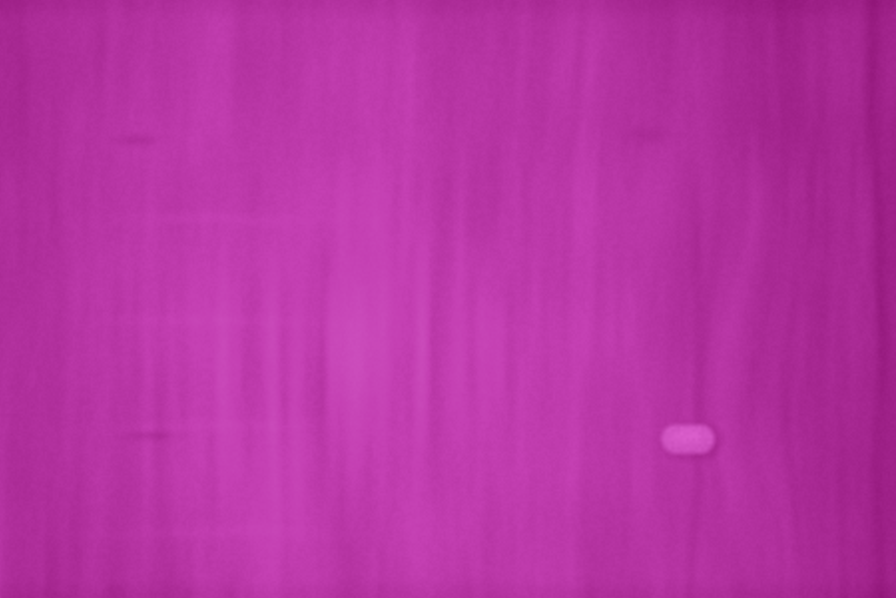
A Shadertoy shader for this texture:

```glsl
// Magenta stained wood with soft vertical grain, a pale glow and a small raised oval plug.

float hash(vec2 p) {
    vec3 q = fract(p.xyx * vec3(0.1031, 0.1030, 0.0973));
    q += dot(q, q.yzx + 33.33);
    return fract((q.x + q.y) * q.z);
}

float noise(vec2 p) {
    vec2 i = floor(p), f = fract(p);
    f = f * f * (3.0 - 2.0 * f);
    return mix(mix(hash(i), hash(i + vec2(1, 0)), f.x),
               mix(hash(i + vec2(0, 1)), hash(i + vec2(1, 1)), f.x), f.y);
}

// Noise centred on zero
float signedNoise(vec2 p) {
    return noise(p + 40.0) - 0.5;
}

// Soft elliptical spot, 1 at its centre
float spot(vec2 p, vec2 centre, vec2 radius) {
    vec2 d = (p - centre) / radius;
    return exp(-dot(d, d));
}

float capsule(vec2 p, float halfLength, float radius) {
    p.x -= clamp(p.x, -halfLength, halfLength);
    return length(p) - radius;
}

// Vertical fibres, wavier towards the right
float woodGrain(vec2 p) {
    float wave = mix(0.015, 0.07, smoothstep(0.8, 1.4, p.x));
    float x = p.x + wave * signedNoise(p * vec2(4.0, 3.0)) - 0.02 * p.y;
    float grain = 0.20 * signedNoise(vec2(x * 9.0, p.y * 1.2));
    grain += 0.20 * signedNoise(vec2(x * 26.0, p.y * 2.0));
    grain += 0.17 * signedNoise(vec2(x * 55.0, p.y * 4.5));
    grain += 0.08 * signedNoise(vec2(x * 85.0, p.y * 16.0));
    return grain;
}

void mainImage(out vec4 fragColor, in vec2 fragCoord) {
    vec2 p = fragCoord / iResolution.y;

    // Broad light falling off towards the edges
    float tone = 0.10 + 0.84 * spot(p, vec2(0.62, 0.42), vec2(0.85, 0.83));
    tone -= 0.24 * smoothstep(1.15, 1.5, p.x);
    tone -= 0.10 * smoothstep(0.2, 0.0, p.x);
    tone -= 0.15 * smoothstep(0.04, 0.0, min(p.y, 1.0 - p.y));

    // Fibres and faint cloudy blotches
    tone += woodGrain(p);
    tone += 0.14 * signedNoise(p * vec2(7.0, 9.0));

    // Bright ripples inside the glow
    float glow = spot(p, vec2(0.56, 0.39), vec2(0.24, 0.20));
    float ripple = noise(vec2(p.x * 48.0 + 0.4 * noise(p * 5.0), p.y * 2.5));
    tone += glow * (0.85 * (ripple - 0.42) + 0.08);
    tone += 0.14 * spot(p, vec2(0.55, 0.41), vec2(0.06, 0.10));

    // Pale cross bands on the left
    for (int i = 0; i < 4; i++) {
        float y = 0.11 + 0.175 * float(i) + 0.01 * signedNoise(vec2(p.x * 9.0, i));
        tone += 0.10 * spot(p, vec2(0.36, y), vec2(0.17, 0.010));
    }

    // Small dark knots
    tone -= 0.28 * spot(p, vec2(0.23, 0.766), vec2(0.035, 0.010));
    tone -= 0.30 * spot(p, vec2(0.254, 0.271), vec2(0.035, 0.008));
    tone -= 0.20 * spot(p, vec2(1.084, 0.775), vec2(0.035, 0.015));

    // Dark seams through the plug and along the right side
    float seamX = 1.155 + 0.03 * signedNoise(vec2(3.0, p.y * 4.0));
    float seamFade = smoothstep(0.9, 0.4, p.y);
    tone -= 0.20 * seamFade * exp(-pow((p.x - seamX) / 0.011, 2.0));
    float edgeX = 1.467 + 0.02 * signedNoise(vec2(8.0, p.y * 5.0));
    tone -= 0.20 * exp(-pow((p.x - edgeX) / 0.012, 2.0));

    // Fine film grain
    tone += 0.11 * signedNoise(p * 300.0) + 0.07 * signedNoise(p * 150.0);

    // Plug with a soft shadow at its lower right
    vec2 q = p - vec2(1.150, 0.266);
    float shadow = smoothstep(0.014, -0.008, capsule(q - vec2(0.007, -0.004), 0.022, 0.026));
    float plug = smoothstep(0.006, -0.008, capsule(q, 0.020, 0.025));
    tone -= 0.32 * shadow * (1.0 - plug);

    // Dark to light magenta, then pink for the highlights
    vec3 color = mix(vec3(0.61, 0.12, 0.52), vec3(0.77, 0.25, 0.70), clamp(tone, -0.25, 1.0));
    color = mix(color, vec3(0.86, 0.42, 0.82), clamp(0.65 * (tone - 1.0), 0.0, 1.0));
    vec3 plugColor = vec3(0.80, 0.31, 0.74) + 0.05 * spot(q, vec2(0.0, 0.006), vec2(0.035, 0.015));
    color = mix(color, plugColor + 0.03 * signedNoise(p * 200.0), plug);

    fragColor = vec4(color, 1.0);
}
```
